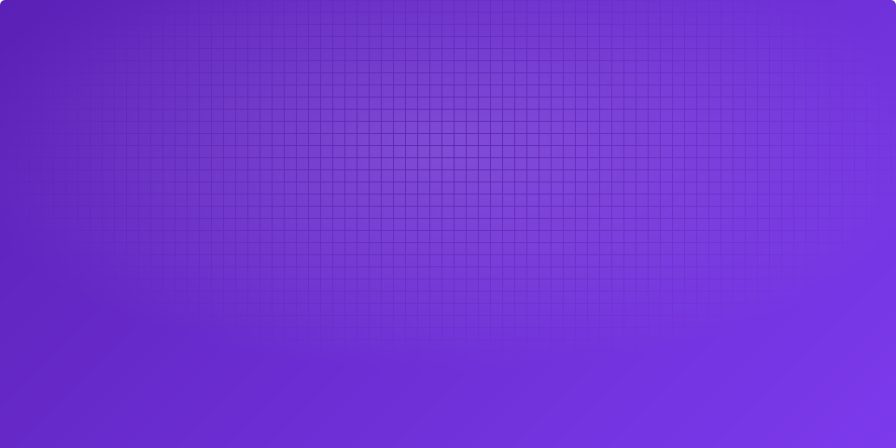
Reproduce this background procedurally as a Shadertoy shader.

```glsl
const vec3 DEEP_VIOLET   = vec3(0.357, 0.129, 0.714);
const vec3 BRIGHT_VIOLET = vec3(0.486, 0.227, 0.929);
const vec3 LINE_COLOR    = vec3(0.300, 0.080, 0.600);
const vec3 PAGE_COLOR    = vec3(1.0);

// Lengths are in canvas heights, measured from the top centre.
const float CELL_SIZE     = 0.02708;
const float LINE_WIDTH    = 0.0020;
const float LINE_OPACITY  = 0.70;
const float GLOW_OPACITY  = 0.15;
const float GLOW_DEPTH    = 0.33;
const float GLOW_HEIGHT   = 0.50;  // vertical radius
const float GLOW_WIDTH    = 0.55;  // horizontal radius, in canvas widths
const float CORNER_RADIUS = 0.012;

// Share of a pixel covered by the nearest grid line on each axis.
vec2 lineCoverage(vec2 p, float pixel) {
    vec2 d = abs(fract(p / CELL_SIZE + 0.5) - 0.5) * CELL_SIZE;
    vec2 overlap = min(d + 0.5 * pixel, vec2(0.5 * LINE_WIDTH))
                 - max(d - 0.5 * pixel, vec2(-0.5 * LINE_WIDTH));
    return clamp(overlap / pixel, 0.0, 1.0);
}

// Signed distance to a panel rounded at its two top corners.
float panelDistance(vec2 p, float halfWidth) {
    vec2 q = vec2(abs(p.x) - halfWidth, -p.y) + CORNER_RADIUS;
    return length(max(q, 0.0)) + min(max(q.x, q.y), 0.0) - CORNER_RADIUS;
}

void mainImage(out vec4 fragColor, in vec2 fragCoord) {
    float pixel = 1.0 / iResolution.y;
    float aspect = iResolution.x * pixel;
    vec2 p = vec2(fragCoord.x - 0.5 * iResolution.x,
                  iResolution.y - fragCoord.y) * pixel;

    // Diagonal base gradient
    float diagonal = (p.x + 0.5 * aspect + p.y) / (aspect + 1.0);
    vec3 color = mix(DEEP_VIOLET, BRIGHT_VIOLET, diagonal);

    // Elliptical white glow
    vec2 glowRadii = vec2(GLOW_WIDTH * aspect, GLOW_HEIGHT);
    float glow = max(1.0 - length((p - vec2(0.0, GLOW_DEPTH)) / glowRadii), 0.0);
    color = mix(color, vec3(1.0), GLOW_OPACITY * glow);

    // Grid with a cell centred on the middle axis, fading with the glow
    vec2 lines = lineCoverage(p + vec2(0.5 * CELL_SIZE, 0.0), pixel);
    float grid = 1.0 - (1.0 - lines.x) * (1.0 - lines.y);
    color = mix(color, LINE_COLOR, LINE_OPACITY * glow * grid);

    // Rounded top corners
    float outside = clamp(panelDistance(p, 0.5 * aspect) / pixel + 0.5, 0.0, 1.0);
    color = mix(color, PAGE_COLOR, outside);

    fragColor = vec4(color, 1.0);
}
```
